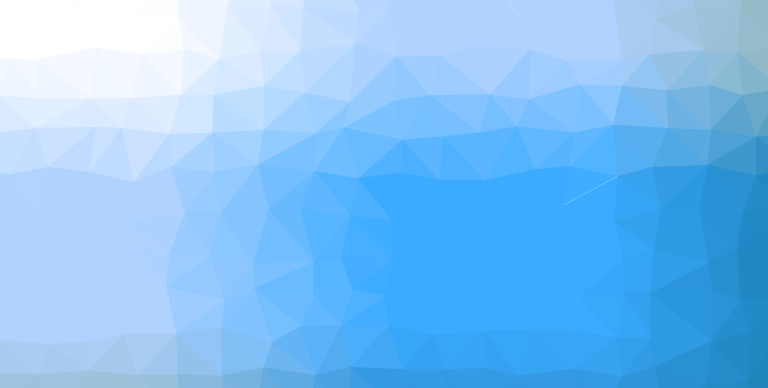
A Shadertoy shader for this background:

```glsl
// Low-poly sky: a jittered grid is split into triangles along the shorter
// diagonal, and each facet takes one flat colour from a smooth two-axis
// gradient sampled at its centre. A few diagonals show a pale hairline seam.

const vec2 CELLS = vec2(17.5, 9.65);   // facet cells across the canvas
const vec2 GRID_SHIFT = vec2(0.0, 0.673);
const float JITTER = 0.48;             // below 0.5 keeps every cell convex
const float SEAM_CHANCE = 0.035;
const float SEAM_STRENGTH = 0.28;

vec2 hash22(vec2 p) {
    vec3 q = fract(vec3(p.xyx) * vec3(0.1031, 0.1030, 0.0973));
    q += dot(q, q.yzx + 33.33);
    return fract((q.xx + q.yz) * q.zy);
}

float ramp(float start, float end, float x) {
    return clamp((x - start) / (end - start), 0.0, 1.0);
}

// Three colours across, with flat plateaus at the left and centre
vec3 blendAcross(vec3 left, vec3 centre, vec3 right, float x) {
    vec3 color = mix(left, centre, ramp(0.20, 0.51, x));
    return mix(color, right, ramp(0.78, 1.0, x));
}

// Gradient over the canvas: top, middle and bottom bands
vec3 skyGradient(vec2 uv) {
    vec3 paleBlue = vec3(0.69, 0.825, 1.0);
    vec3 top = blendAcross(vec3(1.0), paleBlue, vec3(0.58, 0.73, 0.78), uv.x);
    vec3 middle = blendAcross(paleBlue, vec3(0.23, 0.67, 1.0), vec3(0.12, 0.53, 0.76), uv.x);
    vec3 bottom = blendAcross(vec3(0.62, 0.76, 0.86), vec3(0.20, 0.60, 0.89), vec3(0.12, 0.52, 0.72), uv.x);
    vec3 color = mix(bottom, middle, ramp(0.0, 0.15, uv.y));
    return mix(color, top, ramp(0.52, 0.86, uv.y));
}

vec2 meshVertex(vec2 id) {
    return id + (hash22(id + 19.0) - 0.5) * JITTER;
}

// Signed distance to the line a-b, positive on its left
float edgeSide(vec2 p, vec2 a, vec2 b) {
    vec2 e = normalize(b - a);
    vec2 r = p - a;
    return e.x * r.y - e.y * r.x;
}

float segmentDistance(vec2 p, vec2 a, vec2 b) {
    vec2 e = b - a;
    float t = clamp(dot(p - a, e) / dot(e, e), 0.0, 1.0);
    return length(p - a - e * t);
}

// Facet colour in rgb, weighted by its antialiased coverage in w
vec4 facet(vec2 p, vec2 a, vec2 b, vec2 c, float pixel) {
    float inside = min(edgeSide(p, a, b), min(edgeSide(p, b, c), edgeSide(p, c, a)));
    float coverage = clamp(0.5 + inside / pixel, 0.0, 1.0);
    vec2 centre = (a + b + c) / 3.0;
    vec2 wobble = (hash22(floor(centre * 64.0)) - 0.5) * 0.03;
    vec2 uv = (centre - GRID_SHIFT) / CELLS + wobble;
    return vec4(skyGradient(uv), 1.0) * coverage;
}

void mainImage(out vec4 fragColor, in vec2 fragCoord) {
    vec2 p = fragCoord / iResolution.xy * CELLS + GRID_SHIFT;
    float pixel = CELLS.y / iResolution.y;
    vec4 sum = vec4(0.0);
    float seam = 0.0;

    // Gather the facets of the neighbouring cells
    for (int j = -1; j <= 1; j++) {
        for (int i = -1; i <= 1; i++) {
            vec2 id = floor(p) + vec2(i, j);
            vec2 a = meshVertex(id);
            vec2 b = meshVertex(id + vec2(1.0, 0.0));
            vec2 c = meshVertex(id + vec2(1.0, 1.0));
            vec2 d = meshVertex(id + vec2(0.0, 1.0));

            // Turn the corners so that a-c is the shorter diagonal
            if (distance(b, d) < distance(a, c)) {
                vec2 first = a;
                a = b;
                b = c;
                c = d;
                d = first;
            }
            sum += facet(p, a, b, c, pixel) + facet(p, a, c, d, pixel);

            // Occasional pale seam along the diagonal
            float hasSeam = step(hash22(id + 71.0).x, SEAM_CHANCE);
            float line = 1.0 - smoothstep(0.0, 0.025, segmentDistance(p, a, c));
            seam = max(seam, hasSeam * line);
        }
    }

    vec3 color = sum.rgb / max(sum.w, 0.001);
    color = mix(color, vec3(0.85, 0.94, 1.0), seam * SEAM_STRENGTH);
    fragColor = vec4(color, 1.0);
}
```
